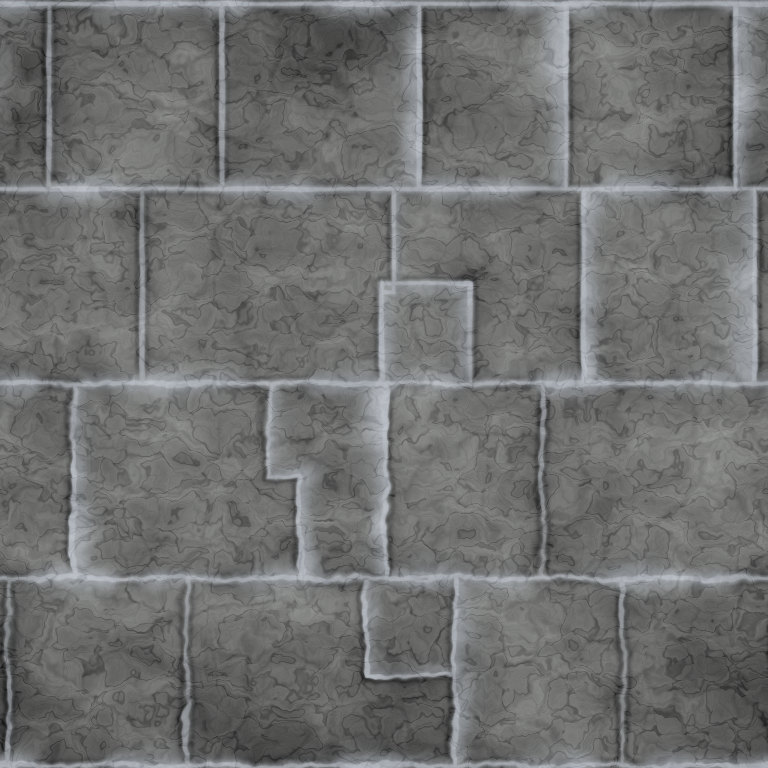
This texture is drawn by a WebGL 2 fragment shader. Its source:

```glsl
#version 300 es
precision highp float;
// Weathered grey stone wall: four courses of uneven blocks with pale, frosted joints.
uniform vec2 u_resolution;
out vec4 outColor;

const float TAU = 6.2831853;
const vec3 STONE = vec3(0.99, 1.0, 0.985);
const vec3 FROST = vec3(0.70, 0.72, 0.75);
const float STONE_LEVEL = 0.445;
const float JOINT_HALF_WIDTH = 0.0030;
const float HALO_WIDTH = 0.027;
const float RAGGED_LOW = 0.0036;   // edge wear of the two lower courses
const float RAGGED_HIGH = 0.0007;  // edge wear of the two upper courses

// Heights of the bed joints, bottom to top.
const float COURSE[5] = float[5](0.003, 0.247, 0.501, 0.754, 0.995);
// Upright joints: (course + x, frost amount; its sign is the frosted side).
const int JOINTS = 18;
const vec2 JOINT[JOINTS] = vec2[JOINTS](
  vec2(0.011, 0.16), vec2(0.243, 0.14), vec2(0.477, 0.50), vec2(0.592, 0.65), vec2(0.811, 0.10),
  vec2(1.096, 0.60), vec2(1.350, 0.70), vec2(1.502, -0.80), vec2(1.706, 0.08),
  vec2(2.185, 0.10), vec2(2.513, 0.50), vec2(2.760, 0.75), vec2(2.983, -0.90),
  vec2(3.064, 0.18), vec2(3.289, 0.14), vec2(3.546, -0.65), vec2(3.737, -0.95), vec2(3.958, 0.80));
// Stepped joints: (joint index, sideways step, height of step).
const vec3 STEP[3] = vec3[3](vec3(2, 0.115, 0.120), vec3(6, 0.040, 0.378), vec3(10, -0.016, 0.620));
// Small inset block: centre, half size.
const vec4 INSET = vec4(0.5545, 0.566, 0.0575, 0.065);
// Dark stains: (x, y, radius).
const vec3 STAIN[7] = vec3[7](vec3(0.43, 0.93, 0.10), vec3(0.03, 0.05, 0.12), vec3(0.52, 0.05, 0.11),
  vec3(0.30, 0.04, 0.10), vec3(0.91, 0.13, 0.08), vec3(0.03, 0.86, 0.07), vec3(0.93, 0.80, 0.06));

vec2 hash2(vec2 p) {
  return fract(sin(vec2(dot(p, vec2(127.1, 311.7)), dot(p, vec2(269.5, 183.3)))) * 43758.5);
}

// Layered sines with whole-number frequencies, so they tile.
float waves(vec2 p, float freq) {
  float sum = 0.0, amp = 0.5;
  for (int i = 0; i < 4; i++) {
    float a = float(i) * 2.4 + 0.5;
    vec2 k = round(freq * vec2(cos(a), sin(a)));
    sum += amp * sin(TAU * dot(k, p) + a + 2.0 * sum);
    amp *= 0.7;
    freq *= 1.5;
  }
  return sum;
}

// Tiling cellular noise: nearest and second nearest distance.
vec2 cellular(vec2 p, vec2 period) {
  vec2 cell = floor(p), best = vec2(9.0);
  for (int y = -1; y <= 1; y++)
    for (int x = -1; x <= 1; x++) {
      vec2 c = cell + vec2(x, y);
      float d = length(c + hash2(mod(c, period)) - p);
      best = d < best.x ? vec2(d, best.x) : vec2(best.x, min(best.y, d));
    }
  return best;
}

// Stone surface: lumps, broken threads and curling contour lines.
float stoneGrain(vec2 p) {
  vec2 q = p + 0.012 * vec2(waves(p, 7.0), waves(p.yx + 0.37, 8.0))
             + 0.004 * vec2(waves(p + 0.6, 25.0), waves(p.yx, 29.0));
  float relief = 0.0, threads = 0.0, rings = 0.0, amp = 0.5;
  vec2 cells = vec2(9.0, 14.0);
  for (int i = 0; i < 4; i++) {
    vec2 c = cellular(q * cells, cells);
    relief += amp * (c.x - 0.45);
    threads += amp * (1.0 - smoothstep(0.0, 0.14, c.y - c.x));
    if (i == 2) rings = 1.0 - smoothstep(0.0, 0.4, abs(sin(relief * 10.0)));
    amp *= 0.75;
    cells *= 2.0;
  }
  return 0.22 * relief - 0.11 * (threads - 0.23) - 0.09 * (rings - 0.2);
}

float halo(float d, float width) { return exp(-d * d / (width * width)); }

// Returns (distance to the nearest joint, frost amount, joint brightness).
vec3 masonry(vec2 p, float patchy) {
  vec3 m = vec3(1.0, 0.0, 0.5);
  for (int i = 0; i < 5; i++) {
    float d = abs(p.y - COURSE[i]);
    m.x = min(m.x, d);
    m.y = max(m.y, 0.8 * halo(d, 0.006 + 0.011 * patchy));
  }
  m.z = 0.8 - 0.3 * smoothstep(0.0, 0.008, m.x);
  for (int i = 0; i < JOINTS; i++) {
    int row = int(JOINT[i].x);
    float x = fract(JOINT[i].x), frost = JOINT[i].y, low = COURSE[row], shift = 0.0, ledge = low;
    for (int k = 0; k < 3; k++)
      if (int(STEP[k].x) == i) { shift = STEP[k].y; ledge = STEP[k].z; }
    float dx = p.x - x - (p.y < ledge ? shift : 0.0);
    dx -= round(dx);
    float dy = max(max(low - p.y, p.y - COURSE[row + 1]), 0.0);
    float d = length(vec2(dx, 3.0 * dy));
    if (shift != 0.0)
      d = min(d, length(vec2(max(abs(p.x - x - 0.5 * shift) - 0.5 * abs(shift), 0.0), p.y - ledge)));
    float width = 0.004 + (dx * frost > 0.0 ? HALO_WIDTH * abs(frost) * (0.55 + 0.6 * patchy) : 0.0);
    m.y = max(m.y, min(1.0, 0.25 + abs(frost)) * halo(d, width));
    if (d < m.x) m.xz = vec2(d, min(0.8, 0.4 + abs(frost)));
  }
  vec2 b = abs(p - INSET.xy) - INSET.zw;
  float box = length(max(b, 0.0)) + min(max(b.x, b.y), 0.0);
  m.x = min(m.x, abs(box));
  m.y = max(m.y, 0.85 * halo(box, box < 0.0 ? 0.018 : 0.005));
  return m;
}

void main() {
  vec2 p = gl_FragCoord.xy / u_resolution;
  float pixel = 1.0 / min(u_resolution.x, u_resolution.y);
  float mottle = waves(p, 3.0);
  float patchy = smoothstep(-0.7, 0.8, waves(p + 0.21, 5.0));
  float grain = stoneGrain(p);

  // Joints, worn ragged in the lower courses
  float wear = mix(RAGGED_LOW, RAGGED_HIGH, smoothstep(0.48, 0.53, p.y));
  vec3 m = masonry(p + wear * vec2(waves(p, 14.0), waves(p.yx + 0.2, 16.0)), patchy);

  // Stone tone with stains and dark block rims
  float tone = STONE_LEVEL + grain + 0.035 * mottle;
  for (int i = 0; i < 7; i++) {
    vec2 s = p - STAIN[i].xy;
    tone -= 0.14 * halo(length(s - round(s)), STAIN[i].z) * (0.8 + 0.4 * mottle);
  }
  tone -= 0.13 * halo(m.x - 0.006, 0.004) * (1.0 - 0.8 * m.y) + 0.04 * halo(m.x, 0.025);

  // Frost haze, then the crisp joint line
  vec3 color = STONE * tone;
  color = mix(color, FROST + 0.8 * grain, clamp(m.y * (0.62 + 0.25 * patchy), 0.0, 0.9));
  float halfWidth = JOINT_HALF_WIDTH * (0.75 + 0.5 * patchy);
  float line = 1.0 - smoothstep(halfWidth - pixel, halfWidth + pixel, m.x);
  color = mix(color, FROST + 0.6 * grain, line * m.z * (0.6 + 0.4 * patchy));
  outColor = vec4(clamp(color, 0.0, 1.0), 1.0);
}
```
